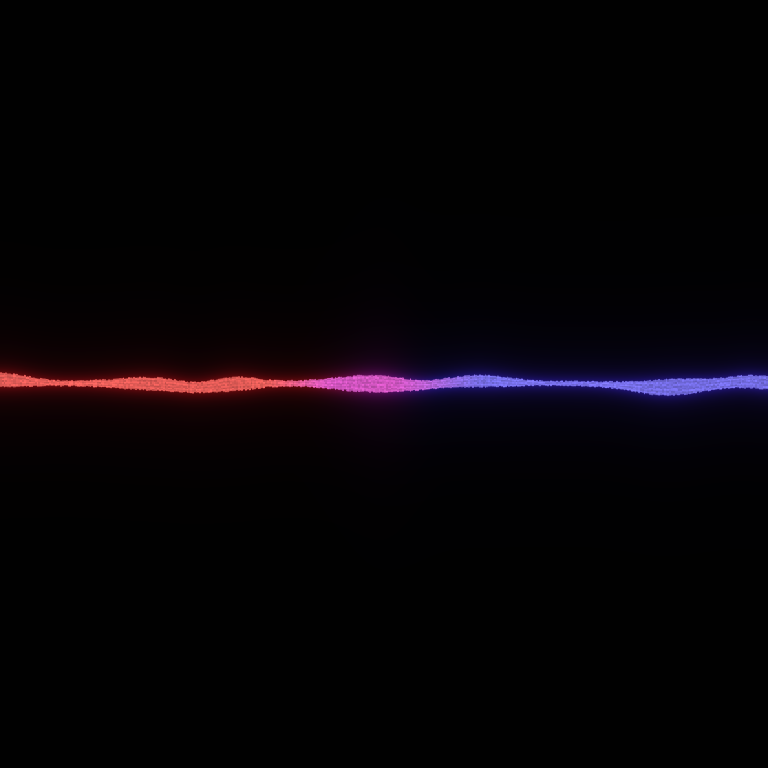
This background is drawn by a Shadertoy shader. Its source:

```glsl
// A thin glowing ribbon that twists across a black field, red to magenta to blue.
// Sums of smooth bumps give its centre line and half width; the glow decays with
// the distance from its edge, and fine threads and grain texture its surface.

#define MID_HEIGHT 0.5
#define UNIT 0.0013          // height of one step of the ribbon profile
#define MIN_HALF 2.2         // half width at the twists, in steps
#define GLOW_NEAR 0.008
#define GLOW_FAR 0.042
#define GRAIN_CELLS 420.0
#define GRAIN_AMOUNT 0.20
#define EDGE_FRAY 1.5        // raggedness of the edge, in steps

const vec3 RED = vec3(0.89, 0.36, 0.34);
const vec3 MAGENTA = vec3(0.84, 0.34, 0.77);
const vec3 BLUE = vec3(0.46, 0.43, 0.90);
const vec3 RED_GLOW = vec3(0.85, 0.07, 0.10);
const vec3 MAGENTA_GLOW = vec3(0.75, 0.10, 0.75);
const vec3 BLUE_GLOW = vec3(0.26, 0.16, 1.00);

float hash(vec2 p) {
    return fract(sin(dot(p, vec2(127.1, 311.7))) * 43758.5453);
}

float bump(float x, float centre, float width) {
    float t = (x - centre) / width;
    return exp(-t * t);
}

// Offset of the centre line from the middle, in steps
float ribbonOffset(float x) {
    return 0.5 + 3.5 * bump(x, 0.0, 0.05) - 4.0 * bump(x, 0.254, 0.035)
         - 2.2 * bump(x, 0.55, 0.04) + 2.5 * bump(x, 0.62, 0.06)
         - 4.0 * bump(x, 0.858, 0.06) + 2.0 * bump(x, 0.97, 0.03);
}

// Half width between the twists, in steps
float ribbonHalf(float x) {
    return MIN_HALF + 5.0 * bump(x, 0.0, 0.05) + 4.3 * bump(x, 0.20, 0.065)
         + 4.5 * bump(x, 0.305, 0.042) + 6.3 * bump(x, 0.485, 0.065)
         + 3.8 * bump(x, 0.625, 0.05) + 5.8 * bump(x, 0.875, 0.06)
         + 4.5 * bump(x, 1.0, 0.06);
}

// Blend of three colours from left to right
vec3 ramp(vec3 a, vec3 b, vec3 c, float toB, float toC) {
    return mix(mix(a, b, toB), c, toC);
}

void mainImage(out vec4 fragColor, in vec2 fragCoord) {
    vec2 uv = fragCoord / iResolution.xy;
    float pixel = 1.0 / iResolution.y;

    // Ribbon profile and signed distance from its edge
    float halfWidth = ribbonHalf(uv.x) * UNIT;
    float dy = uv.y - MID_HEIGHT - ribbonOffset(uv.x) * UNIT;
    float dist = abs(dy) - halfWidth;
    float across = dy / halfWidth;

    // Glow on the dark field
    vec3 glowColor = ramp(RED_GLOW, MAGENTA_GLOW, BLUE_GLOW,
                          smoothstep(0.38, 0.50, uv.x), smoothstep(0.49, 0.58, uv.x));
    float outside = max(dist, 0.0);
    float glow = 0.30 * exp(-outside / GLOW_NEAR) + 0.13 * exp(-outside / GLOW_FAR);
    glow += 0.03 * bump(uv.x, 0.5, 0.05) * exp(-outside / 0.06);
    vec3 color = vec3(0.004, 0.002, 0.005) + glowColor * glow;

    // Threads that follow the ribbon, with grain over them
    float grain = hash(floor(uv * GRAIN_CELLS)) - 0.5;
    float threads = sin(across * 9.0 + uv.x * 70.0) * 0.5
                  + sin(across * 14.0 - uv.x * 45.0) * 0.5;
    float shade = 0.97 + 0.07 * threads + GRAIN_AMOUNT * grain;
    shade += 0.08 * (1.0 - smoothstep(MIN_HALF, 8.0, halfWidth / UNIT));

    // Ribbon body with a frayed soft edge
    float fray = (hash(vec2(floor(uv.x * GRAIN_CELLS), sign(dy))) - 0.5) * EDGE_FRAY * UNIT;
    float soft = max(pixel, UNIT) * 0.8;
    float body = 1.0 - smoothstep(-soft, soft, dist + fray);
    vec3 ribbon = ramp(RED, MAGENTA, BLUE,
                       smoothstep(0.34, 0.44, uv.x), smoothstep(0.50, 0.64, uv.x));
    color = mix(color, ribbon * shade, body);

    fragColor = vec4(clamp(color, 0.0, 1.0), 1.0);
}
```
